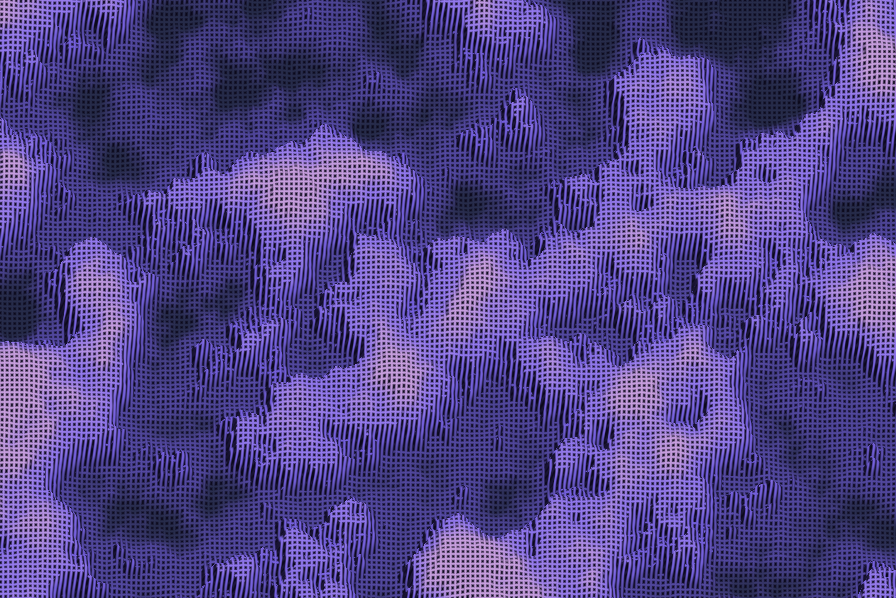
Write a Shadertoy shader that draws this texture.

```glsl
#define ROWS 122.0
#define RELIEF 0.045
#define LEAN 0.012
#define BLOB_SCALE 6.2
#define WIRE_HALF_WIDTH 0.0022
#define WIRE_SOFTNESS 0.0019
#define GAP_COLOR vec3(0.04, 0.03, 0.10)
#define PIT_COLOR vec3(0.15, 0.17, 0.29)
#define VALLEY_COLOR vec3(0.32, 0.28, 0.62)
#define SLOPE_COLOR vec3(0.46, 0.38, 0.87)
#define PLATEAU_COLOR vec3(0.57, 0.47, 0.93)
#define PEAK_COLOR vec3(0.78, 0.62, 0.87)

float hash(vec2 p) {
    vec3 q = fract(p.xyx * vec3(0.1031, 0.1030, 0.0973));
    q += dot(q, q.yzx + 33.33);
    return fract((q.x + q.y) * q.z);
}

float valueNoise(vec2 p) {
    vec2 cell = floor(p);
    vec2 f = fract(p);
    f = f * f * (3.0 - 2.0 * f);
    float low = mix(hash(cell), hash(cell + vec2(1.0, 0.0)), f.x);
    float high = mix(hash(cell + vec2(0.0, 1.0)), hash(cell + 1.0), f.x);
    return mix(low, high, f.y);
}

// Layered noise with a steep step between valleys and plateaus
float terrain(vec2 p) {
    float sum = 0.0;
    float weight = 0.5;
    p = p * BLOB_SCALE + 17.0;
    for (int i = 0; i < 5; i++) {
        sum += weight * valueNoise(p);
        p = mat2(0.96, 0.28, -0.28, 0.96) * p * 2.03 + 9.7;
        weight *= 0.5;
    }
    float level = clamp((sum - 0.215) / 0.54, 0.0, 1.0);
    return 0.6 * level + 0.4 * smoothstep(0.40, 0.60, level);
}

// Nearest ground point that the relief lifts onto this canvas point
vec2 groundPoint(vec2 p) {
    float stepSize = RELIEF / 28.0;
    vec2 ground = p - vec2(0.0, RELIEF);
    float before = -RELIEF;
    for (int i = 0; i < 30; i++) {
        float gap = ground.y + RELIEF * terrain(ground) - p.y;
        if (gap >= 0.0) {
            ground.y -= stepSize * gap / max(gap - before, 1e-5);
            break;
        }
        before = gap;
        ground.y += stepSize;
    }
    return ground;
}

vec3 heightColor(float h) {
    vec3 color = mix(PIT_COLOR, VALLEY_COLOR, smoothstep(0.02, 0.22, h));
    color = mix(color, SLOPE_COLOR, smoothstep(0.20, 0.52, h));
    color = mix(color, PLATEAU_COLOR, smoothstep(0.55, 0.78, h));
    return mix(color, PEAK_COLOR, smoothstep(0.76, 0.96, h));
}

void mainImage(out vec4 fragColor, in vec2 fragCoord) {
    vec2 p = fragCoord / iResolution.y;
    vec2 ground = groundPoint(p);
    float height = terrain(ground);

    // Slope of the ground, and how it stretches the mesh on the canvas
    float e = 0.0025;
    vec2 slope = vec2(terrain(ground + vec2(e, 0.0)), terrain(ground + vec2(0.0, e))) - height;
    slope /= e;
    float rise = max(1.0 + RELIEF * slope.y, 0.2);
    vec2 rowGradient = vec2(-RELIEF * slope.x, 1.0) / rise;
    vec2 columnGradient = vec2(1.0 - LEAN * slope.x, -LEAN * slope.y / rise);
    vec2 stretch = max(vec2(length(columnGradient), length(rowGradient)), 0.15);

    // Wires keep the same thickness wherever the mesh is stretched
    vec2 mesh = ROWS * (ground - vec2(LEAN * height, 0.0));
    vec2 wireDistance = abs(fract(mesh) - 0.5) / (ROWS * stretch);
    float soft = max(WIRE_SOFTNESS, 0.5 / iResolution.y);
    vec2 wires = 1.0 - smoothstep(WIRE_HALF_WIDTH - soft, WIRE_HALF_WIDTH + soft, wireDistance);

    // Cliffs lose their rows, leaving upright strands over dark gaps
    float cliff = smoothstep(5.0, 14.0, length(slope));
    float coverage = max(wires.x, wires.y * (1.0 - 0.85 * cliff));

    fragColor = vec4(mix(GAP_COLOR, heightColor(height), coverage), 1.0);
}
```
